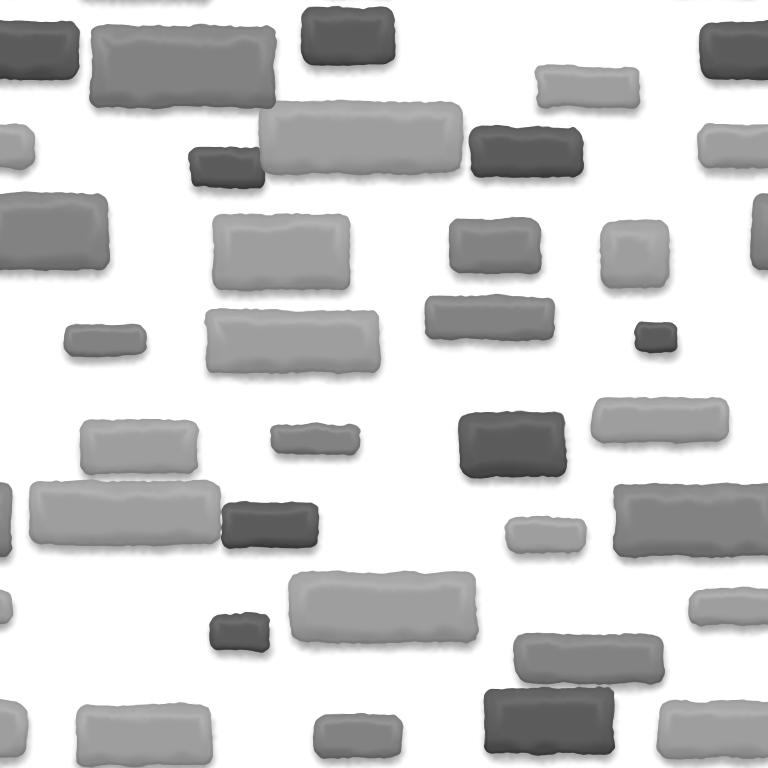
Give the GLSL for this pattern, as a WebGL 1 fragment shader.

```glsl
precision highp float;
// Scattered grey stone bricks with soft painted bevels on a white wall.
// Bricks sit in staggered, jittered rows; each is a rounded box with a wobbly
// outline, a lit upper rim, a darker foot and a soft shadow below.

uniform vec2 u_resolution;

const vec2 GRID = vec2(4.0, 8.0);

float hash(vec2 p) {
  vec3 q = fract(vec3(p.xyx) * 0.1031);
  q += dot(q, q.yzx + 33.33);
  return fract((q.x + q.y) * q.z);
}

float noise(vec2 p) {
  vec2 i = floor(p), f = fract(p);
  f = f * f * (3.0 - 2.0 * f);
  return mix(mix(hash(i), hash(i + vec2(1, 0)), f.x),
             mix(hash(i + vec2(0, 1)), hash(i + vec2(1, 1)), f.x), f.y);
}

float roundedBox(vec2 p, vec2 halfSize, float radius) {
  vec2 q = abs(p) - halfSize + radius;
  return length(max(q, 0.0)) + min(max(q.x, q.y), 0.0) - radius;
}

// Full width and height from an even size rank; dark bricks are smaller.
vec2 brickSize(vec2 id, float sizeRank, bool dark) {
  vec2 size = mix(vec2(0.085, 0.041), vec2(0.25, 0.113), sizeRank);
  float stretch = mix(0.85, 1.2, hash(id + 21.0));
  size *= vec2(stretch, 1.0 / stretch);
  if (dark) size *= vec2(0.74, 0.84);
  if (hash(id + 47.0) > 0.86) size = vec2(0.09, 0.087);
  return clamp(size, vec2(0.05, 0.04), vec2(0.265, 0.125));
}

// Grey of the painted face: flat core, lit rim, dark foot and thin outline.
float brickShade(vec2 q, vec2 halfSize, float depth, float tone, vec2 p) {
  float rim = min(0.021, 0.48 * min(halfSize.x, halfSize.y));
  float brush = noise(p * 38.0) - 0.5;
  float t = depth / rim + 0.45 * brush;
  float v = q.y / halfSize.y;
  float band = 1.0 - smoothstep(0.7, 1.15, t);
  float foot = 1.0 - smoothstep(0.2, 1.0, (q.y + halfSize.y) / rim + 0.5 * brush);
  float lit = smoothstep(-0.6, 0.7, v);
  float offset = (t - 0.85) / 0.3;
  float streak = exp(-offset * offset) * lit;
  float shade = tone + band * mix(-0.015, 0.035, lit) + 0.045 * streak;
  shade -= 0.065 * foot;
  shade -= 0.055 * (1.0 - smoothstep(0.001, 0.006, depth)) * (1.0 - 0.4 * lit);
  return shade + 0.012 * brush * band;
}

void main() {
  float unit = min(u_resolution.x, u_resolution.y);
  vec2 p = gl_FragCoord.xy / unit;
  float pixel = 1.0 / unit;

  // Hand-cut edges: a slow bend plus fine roughness.
  float wobble = 0.005 * (noise(p * 34.0 + 9.0) - 0.5)
               + 0.0022 * (noise(p * 150.0) - 0.5);

  float shadow = 0.0, cover = 0.0, stone = 0.0;
  for (int j = -1; j <= 1; j++) {
    float row = floor(p.y * GRID.y) + float(j);
    float wrappedRow = mod(row, GRID.y);
    float shift = hash(vec2(wrappedRow, 5.0));
    for (int i = -1; i <= 1; i++) {
      float column = floor(p.x * GRID.x - shift) + float(i);
      vec2 id = vec2(mod(column, GRID.x), wrappedRow);

      // Shuffled ranks keep the shares of tones and sizes even.
      float rank = (mod((id.x + 4.0 * id.y) * 13.0 + 5.0, 32.0) + 0.5) / 32.0;
      bool dark = rank > 0.72;
      float tone = dark ? 0.358 : (rank > 0.44 ? 0.51 : 0.618);
      vec2 size = brickSize(id, fract(rank * 9.0), dark);
      vec2 halfSize = 0.5 * size;

      vec2 center = (vec2(column + shift, row) + 0.5) / GRID;
      vec2 slack = max(1.0 / GRID - size, 0.0);
      center += slack * (vec2(hash(id + 3.0), hash(id + 13.0)) - 0.5);
      center.y += 0.02 * sin(12.566 * center.x + 1.0);

      vec2 q = p - center;
      float radius = mix(0.009, 0.019, hash(id + 31.0));
      float d = roundedBox(q, halfSize, radius) + wobble;
      float inside = 1.0 - smoothstep(-0.7 * pixel, 0.7 * pixel, d);
      stone = mix(stone, brickShade(q, halfSize, -d, tone, p), inside);
      cover = max(cover, inside);

      vec2 shadowPoint = q - vec2(0.001, -0.009);
      float shadowDistance = roundedBox(shadowPoint, halfSize, radius + 0.004) + wobble;
      shadow = max(shadow, 1.0 - smoothstep(-0.009, 0.008, shadowDistance));
    }
  }

  float wall = 1.0 - 0.34 * shadow;
  // Stone already holds its edge coverage, so divide it out before blending.
  float grey = mix(wall, stone / max(cover, 0.001), cover);
  gl_FragColor = vec4(vec3(grey), 1.0);
}
```
